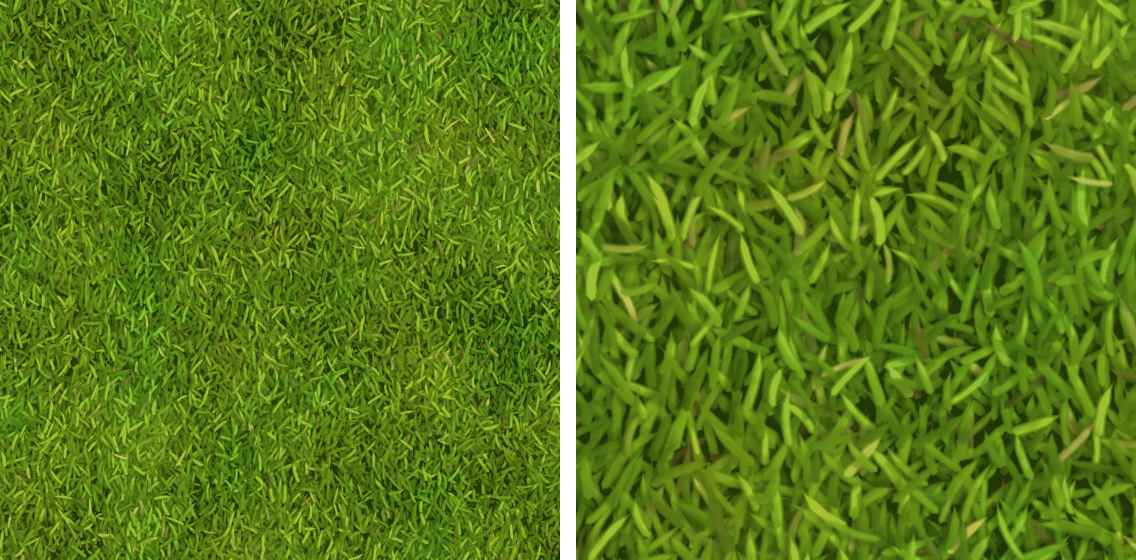
Left, the full canvas; right, a detail of the centre.
Write a WebGL 1 fragment shader that draws this texture.

```glsl
precision highp float;
uniform vec2 u_resolution;

vec4 hash4(vec3 p) {
  vec4 q = fract(p.xyzx * vec4(0.1031, 0.1030, 0.0973, 0.1099));
  q += dot(q, q.wzxy + 33.33);
  return fract((q.xxyz + q.yzzw) * q.zywx);
}

float gradientNoise(vec2 p) {
  vec2 cell = floor(p), f = fract(p);
  vec2 u = f * f * f * (f * (f * 6.0 - 15.0) + 10.0);
  vec4 sums = vec4(0.0);
  for (int k = 0; k < 4; k++) {
    vec2 corner = vec2(mod(float(k), 2.0), floor(float(k) / 2.0));
    float angle = 6.2832 * hash4(vec3(cell + corner, 71.0)).x;
    vec2 weight = mix(1.0 - u, u, corner);
    sums.x += weight.x * weight.y * dot(vec2(cos(angle), sin(angle)), f - corner);
  }
  return sums.x;
}

// Dark to light greens, spaced by how much of the lawn each one covers
vec3 grassRamp(float tone) {
  vec3 color = mix(vec3(0.12, 0.22, 0.015), vec3(0.23, 0.35, 0.04), smoothstep(0.03, 0.135, tone));
  color = mix(color, vec3(0.31, 0.45, 0.07), smoothstep(0.135, 0.325, tone));
  color = mix(color, vec3(0.38, 0.54, 0.08), smoothstep(0.325, 0.56, tone));
  color = mix(color, vec3(0.45, 0.63, 0.11), smoothstep(0.56, 0.785, tone));
  return mix(color, vec3(0.60, 0.75, 0.19), smoothstep(0.785, 0.96, tone));
}

// Paints one blade over the surface: x is tone, y is dryness
vec2 paintBlade(vec2 surface, vec2 p, vec4 shape, vec4 look, float depth, float soft) {
  float lean = (shape.x + shape.y - 1.0) * 1.6;
  float c = cos(lean), s = sin(lean);
  p = vec2(c * p.x - s * p.y, s * p.x + c * p.y);
  float along = p.y / mix(0.5, 0.88, shape.z);
  p.x -= (shape.w - 0.5) * 0.35 * (along * along - 0.3);

  float taper = smoothstep(-1.0, -0.75, along) * (1.0 - smoothstep(0.1, 1.0, along));
  float width = mix(-soft, mix(0.065, 0.11, look.x), taper);
  float cover = 1.0 - smoothstep(-soft, soft, abs(p.x) - width);
  float shadow = taper * (1.0 - smoothstep(0.0, 0.17, abs(p.x + 0.07) - width));

  float tone = 0.2 + 0.75 * look.y + 0.35 * (depth - 0.6);
  tone += 0.9 * p.x + 0.1 * along;
  float dryness = smoothstep(0.88, 0.98, look.z) * mix(0.35, 0.85, look.w);
  surface.x *= 1.0 - 0.32 * shadow;
  return mix(surface, vec2(tone, dryness), cover);
}

void main() {
  vec2 uv = gl_FragCoord.xy / u_resolution.y;
  float soft = max(0.05, 34.0 / u_resolution.y);
  vec2 surface = vec2(0.08, 0.15);

  // Layers of scattered blades, deepest first
  for (int layer = 0; layer < 14; layer++) {
    float level = float(layer);
    vec2 p = uv * 36.0 + 20.0 * hash4(vec3(level, 5.0, 9.0)).xy;
    vec2 home = floor(p);
    for (int j = -1; j <= 1; j++) {
      for (int i = -1; i <= 1; i++) {
        vec2 cell = home + vec2(float(i), float(j));
        vec4 place = hash4(vec3(cell, level + 1.0));
        vec4 shape = hash4(vec3(cell, level + 23.0));
        vec4 look = vec4(place.zw, hash4(vec3(cell, level + 47.0)).xy);
        surface = paintBlade(surface, p - cell - place.xy, shape, look, level / 13.0, soft);
      }
    }
  }

  // Broad patches and fine mottling
  float patches = gradientNoise(uv * 4.0 + 3.7) + 0.5 * gradientNoise(uv * 9.0 + 11.3);
  float tone = surface.x + 0.24 * patches + 0.14 * gradientNoise(uv * 120.0);
  tone = clamp(tone, 0.0, 1.0);

  vec3 color = grassRamp(tone);
  color.r *= 1.0 + 0.22 * gradientNoise(uv * 6.0 + 31.0) + 0.12 * gradientNoise(uv * 45.0);
  vec3 straw = mix(vec3(0.20, 0.15, 0.04), vec3(0.80, 0.76, 0.38), tone);
  gl_FragColor = vec4(mix(color, straw, surface.y), 1.0);
}
```
